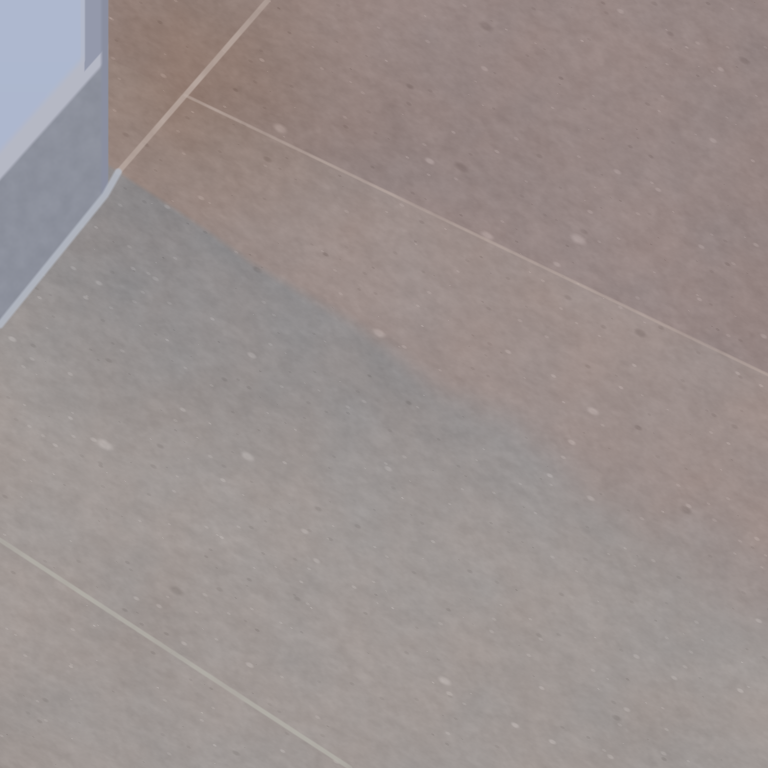
This texture is drawn by a Shadertoy shader. Its source:

```glsl
const vec3 ROSE = vec3(0.585, 0.525, 0.515);
const vec3 ROSE_LIGHT = vec3(0.61, 0.555, 0.54);
const vec3 BROWN = vec3(0.55, 0.46, 0.41);
const vec3 SHADE = vec3(0.55, 0.54, 0.545);
const vec3 GREY = vec3(0.62, 0.592, 0.58);
const vec3 GROUT = vec3(0.73, 0.67, 0.64);
const vec3 WALL = vec3(0.68, 0.72, 0.81);
const vec3 WALL_LIP = vec3(0.71, 0.72, 0.77);
const vec3 CORNER = vec3(0.58, 0.60, 0.67);
const vec3 SKIRTING = vec3(0.55, 0.565, 0.61);
const vec3 SEALANT = vec3(0.70, 0.72, 0.76);

float hash(vec2 p) {
    vec3 q = fract(p.xyx * 0.1031);
    q += dot(q, q.yzx + 33.33);
    return fract((q.x + q.y) * q.z);
}

float noise(vec2 p) {
    vec2 i = floor(p), f = fract(p);
    f = f * f * (3.0 - 2.0 * f);
    return mix(mix(hash(i), hash(i + vec2(1, 0)), f.x),
               mix(hash(i + vec2(0, 1)), hash(i + vec2(1, 1)), f.x), f.y);
}

// Layered noise centred on zero
float fbm(vec2 p) {
    float sum = 0.0, amp = 0.5;
    for (int i = 0; i < 4; i++) {
        sum += amp * (noise(p) - 0.5);
        p = mat2(1.6, 1.2, -1.2, 1.6) * p + 7.3;
        amp *= 0.5;
    }
    return sum;
}

// Signed distance to the line a-b, positive on its left
float sideOf(vec2 p, vec2 a, vec2 b) {
    vec2 d = normalize(b - a);
    return dot(p - a, vec2(-d.y, d.x));
}

float segment(vec2 p, vec2 a, vec2 b) {
    vec2 d = b - a;
    return length(p - a - d * clamp(dot(p - a, d) / dot(d, d), 0.0, 1.0));
}

float cover(float d, float soft) {
    return smoothstep(-soft, soft, d);
}

float stroke(float d, float halfWidth, float soft) {
    return 1.0 - smoothstep(halfWidth - soft, halfWidth + soft, d);
}

// Scattered chips: positive for light ones, negative for dark ones
float chips(vec2 p, float cells, float density) {
    vec2 id = floor(p * cells);
    vec2 centre = 0.3 + 0.4 * vec2(hash(id + 11.0), hash(id + 29.0));
    vec2 q = (fract(p * cells) - centre) * vec2(1.0, 2.0);
    float radius = mix(0.08, 0.26, hash(id + 47.0));
    float spot = (1.0 - smoothstep(radius * 0.3, radius, length(q))) * step(hash(id), density);
    return spot * (hash(id + 71.0) > 0.5 ? 1.0 : -0.7);
}

vec3 floorColour(vec2 p, vec2 grain, float soft) {
    // Warm tiles on either side of the upper joint
    float upper = cover(sideOf(p, vec2(0.241, 0.876), vec2(1.0, 0.512)), soft);
    vec3 warm = mix(ROSE_LIGHT, ROSE, upper);
    float warmth = exp(-7.0 * dot(p - vec2(0.24, 0.92), p - vec2(0.24, 0.92)) / 0.25);
    warm = mix(warm, BROWN, 0.65 * warmth);

    // Cool shadow whose edge blurs with distance from the corner
    float reach = clamp((p.x - 0.154) / 0.846, 0.0, 1.0);
    float edge = sideOf(p, vec2(0.154, 0.776), vec2(1.0, 0.22)) + 0.06 * reach * fbm(p * 9.0);
    vec3 cool = mix(SHADE, GREY, smoothstep(0.0, 0.36, -edge + 0.25 * reach));
    vec3 col = mix(cool, warm, cover(edge, mix(0.004, 0.09, reach * reach)));

    // Cloudy tone, directional grain and chips
    col += 0.035 * fbm(p * 6.0) + vec3(0.022, 0.0, -0.012) * fbm(p * 13.0 + 40.0);
    col += 0.055 * fbm(grain * vec2(45.0, 90.0)) + 0.04 * fbm(grain * vec2(130.0, 210.0));
    for (int i = 0; i < 3; i++) {
        float k = float(i);
        col += mix(0.075, 0.04, k * 0.5) * chips(grain + 3.0 + k * 1.7, 17.0 + 16.0 * k, 0.12 + 0.06 * k);
    }
    return col;
}

vec3 wallColour(vec2 p, float soft) {
    float rise = sideOf(p, vec2(0.0, 0.766), vec2(0.125, 0.906));
    vec3 skirting = SKIRTING + 0.05 * fbm(p * 70.0);
    vec3 wall = mix(WALL_LIP, WALL + 0.02 * (p.y - 0.9), cover(rise - 0.025, 0.006));
    vec3 col = mix(skirting, wall, cover(rise, soft * 2.0));
    float trim = cover(p.x - 0.11, soft) * cover(rise - 0.012, soft);
    col = mix(col, CORNER, trim);
    col = mix(col, WALL_LIP, 0.6 * stroke(abs(p.x - 0.108), 0.003, soft) * cover(rise - 0.02, soft));
    return mix(col, CORNER * 0.93, stroke(abs(p.x - 0.137), 0.005, 0.003));
}

void mainImage(out vec4 fragColor, in vec2 fragCoord) {
    vec2 p = fragCoord / iResolution.xy;
    float soft = max(0.0014, 1.0 / iResolution.y);
    vec2 grain = mat2(0.87, 0.49, -0.49, 0.87) * p;
    vec3 col = floorColour(p, grain, soft);

    // Tile joints, unevenly worn
    float wear = 0.72 + 0.7 * fbm(p * 28.0);
    float upperJoint = segment(p, vec2(0.241, 0.876), vec2(1.0, 0.512));
    float lowerJoint = segment(p, vec2(0.0, 0.297), vec2(0.456, 0.0));
    float crossJoint = segment(p, vec2(0.154, 0.776), vec2(0.349, 1.0));
    col = mix(col, GROUT, 0.75 * wear * stroke(upperJoint, 0.0018, soft));
    col = mix(col, GROUT + vec3(-0.03, 0.02, 0.02), wear * stroke(lowerJoint, 0.0028, soft));
    col = mix(col, GROUT, wear * stroke(crossJoint, 0.0035, soft));

    // Wall corner and the sealant along its foot
    vec2 foot = vec2(0.0, 0.577), bend = vec2(0.137, 0.746), tip = vec2(0.154, 0.776);
    float wallMask = cover(sideOf(p, foot, bend), soft) * cover(0.141 - p.x, soft);
    col = mix(col, wallColour(p, soft), wallMask);
    float seal = min(segment(p, foot, bend), segment(p, bend, tip));
    col = mix(col, SEALANT, 0.9 * stroke(seal, 0.0045, soft * 1.5));

    fragColor = vec4(clamp(col, 0.0, 1.0), 1.0);
}
```
